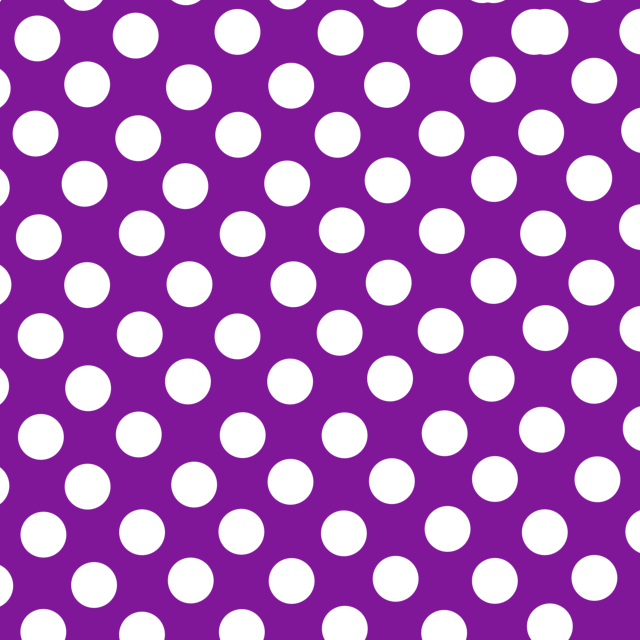
This pattern is drawn by a WebGL 2 fragment shader. Its source:

```glsl
#version 300 es
precision highp float;
// White polka dots in slightly uneven staggered rows on a purple ground.

uniform vec2 u_resolution;
out vec4 fragColor;

const vec3 PURPLE = vec3(0.50, 0.09, 0.60);
const vec3 WHITE = vec3(1.0);

const float RADIUS = 0.0358;
const vec2 ORIGIN = vec2(0.065, 0.008);    // first dot of the bottom row
const vec2 PITCH = vec2(0.1578, 0.0779);   // column and row spacing
const float ROW_DRIFT = -0.0008;           // sideways shift per row
const float COLUMN_RISE = 0.0017;          // climb per column
const float JITTER = 0.0052;               // largest offset of a dot

// Irregular cells, as column and row
const vec2 DOUBLED_CELL_A = vec2(5.0, 12.0);
const vec2 DOUBLED_CELL_B = vec2(4.0, 13.0);
const vec2 EMPTY_CELL = vec2(6.0, 0.0);
const float DOUBLE_SPREAD = 0.0088;        // half the gap between twin centres

vec2 hash22(vec2 cell) {
    vec3 q = fract(cell.xyx * vec3(0.1031, 0.1030, 0.0973));
    q += dot(q, q.yzx + 33.33);
    return fract((q.xx + q.yz) * q.zy);
}

// Signed distance to the dot, or twin dots, of one cell
float dotDistance(vec2 p, vec2 cell, float stagger) {
    if (cell == EMPTY_CELL) return 1.0;
    float column = cell.x + stagger;
    vec2 center = ORIGIN + PITCH * vec2(column, cell.y);
    center += vec2(ROW_DRIFT * cell.y, COLUMN_RISE * column);
    center += JITTER * (2.0 * hash22(cell + 17.0) - 1.0);

    bool doubled = cell == DOUBLED_CELL_A || cell == DOUBLED_CELL_B;
    float spread = doubled ? DOUBLE_SPREAD : 0.0;
    vec2 offset = p - center;
    return length(vec2(abs(offset.x) - spread, offset.y)) - RADIUS;
}

// Distance to the closest dot among the neighbouring rows
float polkaDistance(vec2 p) {
    float nearestRow = round((p.y - ORIGIN.y) / PITCH.y);
    float closest = 1.0;
    for (int j = -1; j <= 1; j++) {
        float row = nearestRow + float(j);
        float stagger = 0.5 * mod(row, 2.0);
        float rowStart = ORIGIN.x + ROW_DRIFT * row;
        float column = round((p.x - rowStart) / PITCH.x - stagger);
        closest = min(closest, dotDistance(p, vec2(column, row), stagger));
    }
    return closest;
}

void main() {
    float scale = min(u_resolution.x, u_resolution.y);
    vec2 p = gl_FragCoord.xy / scale;
    float edge = 0.8 / scale;
    float coverage = 1.0 - smoothstep(-edge, edge, polkaDistance(p));
    fragColor = vec4(mix(PURPLE, WHITE, coverage), 1.0);
}
```
